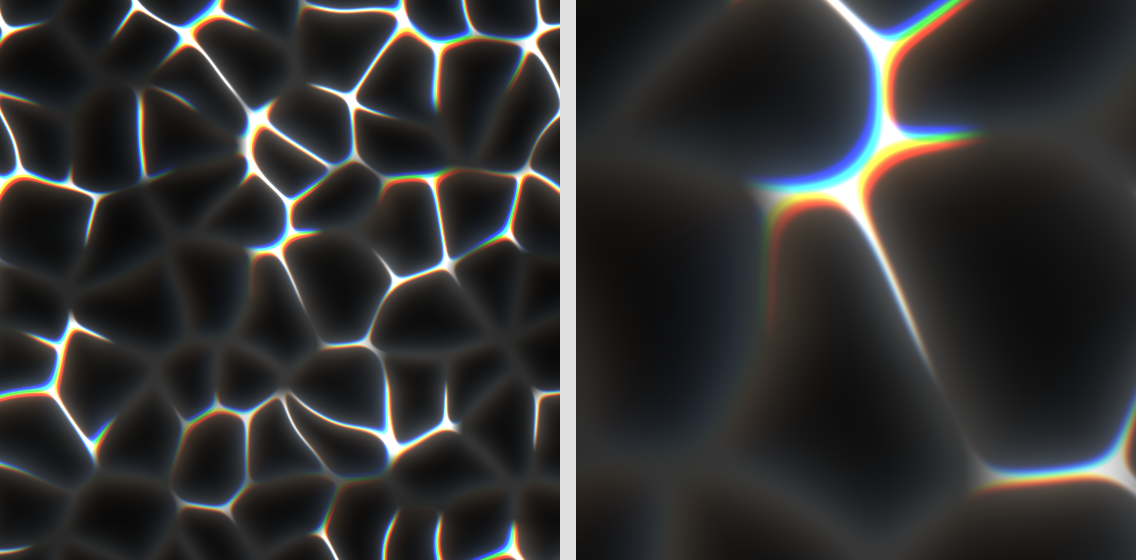
Left: the whole. Right: its middle third, enlarged.
Write a Shadertoy shader that draws this texture.

```glsl
const float CELLS = 7.4;           // cells across the canvas
const float JITTER = 0.82;         // irregularity of the cell centres
const float ROUNDING = 0.055;      // corner rounding, in cells
const float WARP = 0.022;          // bending of the filaments
const float WARP_SCALE = 7.0;
const float STRENGTH_SCALE = 8.0;  // how fast filaments brighten and fade
const float CORE_WIDTH = 0.0027;
const float CORE_LIGHT = 0.72;
const float TAIL_WIDTH = 0.0030;
const float TAIL_LIGHT = 0.30;
const float GLOW_WIDTH = 0.024;
const float GLOW_LIGHT = 0.25;
const float FLOOR_LIGHT = 0.025;
const float SPREAD_MIN = 0.0025;   // colour separation
const float SPREAD_MAX = 0.0065;
const vec2 RED_SHIFT = vec2(0.64, -0.77);

vec2 hash22(vec2 p) {
    vec3 q = fract(p.xyx * vec3(0.1031, 0.1030, 0.0973));
    q += dot(q, q.yzx + 33.33);
    return fract((q.xx + q.yz) * q.zy);
}

// Two independent channels of smooth value noise
vec2 noise2(vec2 p) {
    vec2 i = floor(p);
    vec2 f = fract(p);
    f = f * f * f * (f * (f * 6.0 - 15.0) + 10.0);
    vec2 low = mix(hash22(i), hash22(i + vec2(1, 0)), f.x);
    vec2 high = mix(hash22(i + vec2(0, 1)), hash22(i + vec2(1, 1)), f.x);
    return mix(low, high, f.y);
}

vec2 cellCentre(vec2 cell) {
    return cell + 0.5 + JITTER * (hash22(cell + 41.0) - 0.5);
}

// Distance to the rounded border of the nearest cell, in canvas units
float borderDistance(vec2 p) {
    p *= CELLS;
    vec2 home = floor(p);
    vec2 nearest = home;
    vec2 toNearest = vec2(8.0);
    for (int y = -1; y <= 1; y++)
    for (int x = -1; x <= 1; x++) {
        vec2 cell = home + vec2(x, y);
        vec2 r = cellCentre(cell) - p;
        if (dot(r, r) < dot(toNearest, toNearest)) {
            toNearest = r;
            nearest = cell;
        }
    }

    // Soft minimum over the bisectors with all neighbours
    float sum = 0.0;
    for (int y = -2; y <= 2; y++)
    for (int x = -2; x <= 2; x++) {
        if (x == 0 && y == 0) continue;
        vec2 r = cellCentre(nearest + vec2(x, y)) - p;
        float d = dot(0.5 * (toNearest + r), normalize(r - toNearest));
        sum += exp(-d / ROUNDING);
    }
    return max(0.0, -ROUNDING * log(sum)) / CELLS;
}

// Light at a distance from a filament: sharp core, tail and wide glow
float filamentLight(float d, float strength, float haze) {
    float blur = mix(0.010, 0.001, strength);
    float soft = sqrt(d * d + blur * blur);
    float core = CORE_LIGHT * exp(-d * d / (CORE_WIDTH * CORE_WIDTH));
    float tail = TAIL_LIGHT * TAIL_WIDTH / (d + TAIL_WIDTH);
    float glow = GLOW_LIGHT * exp(-soft / GLOW_WIDTH);
    return strength * (core + tail) + haze * (FLOOR_LIGHT + glow);
}

void mainImage(out vec4 fragColor, in vec2 fragCoord) {
    vec2 uv = fragCoord / iResolution.y;
    vec2 bent = uv + WARP * (noise2(uv * WARP_SCALE + 17.0) - 0.5) * 2.0;

    // Slow variation of brightness and colour separation
    vec2 local = noise2(uv * STRENGTH_SCALE + 5.0);
    vec2 broad = noise2(uv * 4.0 + 63.0);
    float strength = smoothstep(0.28, 0.78, local.x);
    float haze = mix(0.65, 1.25, broad.x);
    vec2 shift = RED_SHIFT * mix(SPREAD_MIN, SPREAD_MAX, smoothstep(0.2, 0.8, local.y));

    // Each colour sees the same network slightly displaced
    float red = filamentLight(borderDistance(bent - shift), strength, haze);
    float green = filamentLight(borderDistance(bent), strength, haze);
    float blue = filamentLight(borderDistance(bent + shift), strength, haze);
    fragColor = vec4(clamp(vec3(red, green, blue), 0.0, 1.0), 1.0);
}
```
